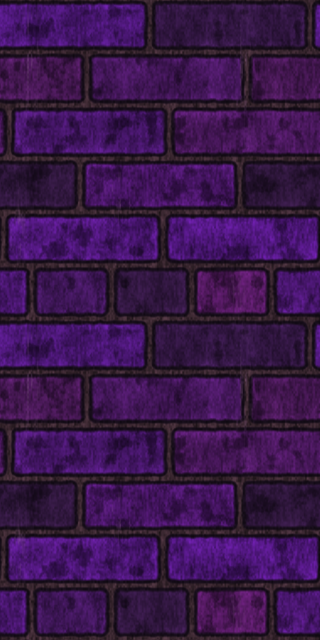
Reproduce this texture procedurally as a Shadertoy shader.

```glsl
const float ROWS = 6.0;
const float JOINT_SHIFT = 0.004;
const float HALF_MORTAR = 0.0075;
const float CORNER_RADIUS = 0.021;
const float RIM_WIDTH = 0.013;
const vec3 MORTAR = vec3(0.225, 0.150, 0.185);
const vec3 RIM = vec3(0.080, 0.048, 0.092);
const vec3 DUSK = vec3(0.170, 0.085, 0.215);
const vec3 VIOLET = vec3(0.305, 0.085, 0.500);
const vec3 MAGENTA = vec3(0.335, 0.095, 0.385);
const vec3 DUST = vec3(0.480, 0.320, 0.500);

// Per course: joint offset and brick count
const vec2 COURSE[6] = vec2[6](
    vec2(0.469, 2.0), vec2(0.271, 2.0), vec2(0.029, 2.0),
    vec2(0.250, 2.0), vec2(0.010, 2.0), vec2(0.099, 4.0));
// Per brick: strength of colour, and shift from violet to magenta
const vec4 TONE[6] = vec4[6](
    vec4(0.15, 0.80, 0.0, 0.0), vec4(0.62, 0.60, 0.0, 0.0),
    vec4(0.72, 0.68, 0.0, 0.0), vec4(0.85, 0.05, 0.0, 0.0),
    vec4(0.90, 0.95, 0.0, 0.0), vec4(0.52, 0.10, 0.85, 0.80));
const vec4 HUE[6] = vec4[6](
    vec4(0.20, 0.05, 0.0, 0.0), vec4(0.55, 0.95, 0.0, 0.0),
    vec4(0.15, 0.75, 0.0, 0.0), vec4(0.40, 0.30, 0.0, 0.0),
    vec4(0.12, 0.10, 0.0, 0.0), vec4(0.30, 0.30, 1.00, 0.15));
// Dusty runs: centre, half size
const vec4 RUNS[5] = vec4[5](
    vec4(0.095, 0.20, 0.035, 0.20), vec4(0.370, 0.62, 0.050, 0.09),
    vec4(0.765, 0.26, 0.030, 0.20), vec4(0.740, 0.92, 0.028, 0.08),
    vec4(0.060, 0.72, 0.025, 0.12));

float hash(vec2 p) {
    vec3 q = fract(p.xyx * vec3(0.1031, 0.1030, 0.0973));
    q += dot(q, q.yzx + 33.33);
    return fract((q.x + q.y) * q.z);
}

// Value noise that wraps over the unit tile
float tileNoise(vec2 uv, vec2 cells) {
    vec2 p = uv * cells, i = floor(p), f = fract(p);
    f = f * f * (3.0 - 2.0 * f);
    vec2 a = mod(i, cells), b = mod(i + 1.0, cells);
    return mix(mix(hash(a), hash(vec2(b.x, a.y)), f.x),
               mix(hash(vec2(a.x, b.y)), hash(b), f.x), f.y);
}

float tileFbm(vec2 uv, vec2 cells) {
    float sum = 0.0, amplitude = 0.5;
    for (int k = 0; k < 4; k++) {
        sum += amplitude * tileNoise(uv, cells);
        cells *= 2.0;
        amplitude *= 0.55;
    }
    return sum;
}

float roundedBox(vec2 p, vec2 halfSize, float radius) {
    vec2 q = abs(p) - halfSize + radius;
    return length(max(q, 0.0)) + min(max(q.x, q.y), 0.0) - radius;
}

float dustRuns(vec2 uv) {
    float dust = 0.0;
    for (int k = 0; k < 5; k++) {
        vec2 d = fract(uv - RUNS[k].xy + 0.5) - 0.5;
        d /= RUNS[k].zw;
        dust += exp(-1.5 * dot(d, d));
    }
    return dust;
}

void mainImage(out vec4 fragColor, in vec2 fragCoord) {
    float pixel = 1.0 / iResolution.x;
    vec2 uv = vec2(fragCoord.x, iResolution.y - fragCoord.y) * pixel;
    uv.y += JOINT_SHIFT;

    // Brick layout
    float row = floor(uv.y * ROWS);
    int course = int(mod(row, ROWS));
    float count = COURSE[course].y;
    float along = (uv.x - COURSE[course].x) * count;
    int brick = int(mod(floor(along), count));
    vec2 cell = vec2(1.0 / count, 1.0 / ROWS);
    vec2 local = (vec2(fract(along), fract(uv.y * ROWS)) - 0.5) * cell;
    float dist = roundedBox(local, 0.5 * cell - HALF_MORTAR, CORNER_RADIUS);

    // Wear
    float blotch = tileFbm(uv, vec2(18.0, 14.0));
    float streak = tileNoise(uv, vec2(150.0, 36.0));
    float grain = tileNoise(uv + 0.37, vec2(190.0, 130.0));
    float scratch = tileNoise(uv + 0.13, vec2(170.0, 22.0));
    float wear = 0.36 + 0.62 * blotch + 0.28 * streak + 0.30 * grain;
    wear *= mix(0.62, 1.04, smoothstep(0.24, 0.48, tileFbm(uv + 0.61, vec2(24.0, 20.0))));
    dist += 0.004 * (tileNoise(uv, vec2(48.0)) - 0.5);

    // Brick face, faintly lighter toward its edge
    vec3 tint = mix(VIOLET, MAGENTA, HUE[course][brick]);
    vec3 face = mix(DUSK, tint, TONE[course][brick]) * wear;
    face *= 1.0 + 0.16 * smoothstep(-0.035, -0.012, dist);

    // Dark rim, then mortar
    vec3 color = mix(RIM * (0.7 + 0.6 * grain), face,
                     smoothstep(0.35 * RIM_WIDTH, 1.25 * RIM_WIDTH, -dist));
    vec3 mortar = MORTAR * (0.45 + 0.55 * grain + 0.55 * streak);
    color = mix(color, mortar, smoothstep(-pixel, pixel + 0.002, dist));

    // Pale vertical dust
    float dust = dustRuns(uv) * smoothstep(0.50, 0.95, scratch) * (0.4 + 0.6 * grain);
    color = mix(color, DUST, clamp(0.50 * dust, 0.0, 0.6));
    fragColor = vec4(color, 1.0);
}
```
